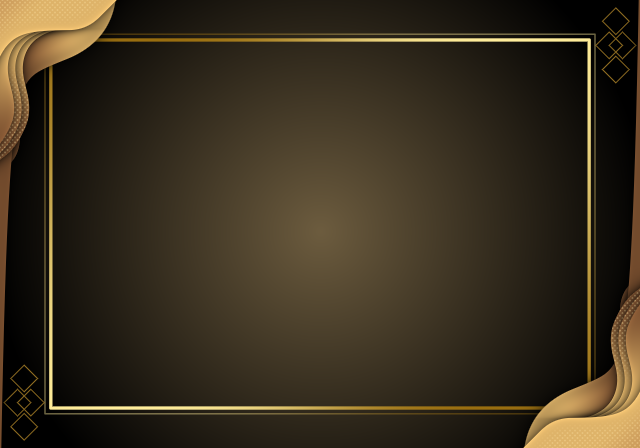
Write a WebGL 1 fragment shader that draws this background.

```glsl
precision highp float;
// A dark bronze glow inside a double gold frame, with diamond outlines and
// folded gold ribbons in opposite corners. Shapes are signed distances
// (positive inside); a half turn of the plane makes each corner pair.

uniform vec2 u_resolution;

const vec2 SIZE = vec2(7.68, 5.38);

float cover(float d) {
  return clamp(0.5 + d * u_resolution.x / SIZE.x, 0.0, 1.0);
}

float smoothMin(float a, float b, float k) {
  float h = max(k - abs(a - b), 0.0) / k;
  return min(a, b) - h * h * k * 0.25;
}

// Outline of a rectangle centred on the canvas
float frameLine(vec2 p, vec2 halfSize, float halfWidth) {
  vec2 q = abs(p - 0.5 * SIZE) - halfSize;
  float d = length(max(q, 0.0)) + min(max(q.x, q.y), 0.0);
  return cover(halfWidth - abs(d));
}

float diamondLine(vec2 p) {
  float d = (abs(p.x) + abs(p.y) - 0.16) * 0.707;
  return cover(0.006 - abs(d));
}

// Hanging ribbon with a wavy right side that flares out at its top
float ribbon(vec2 w, float inset, float tip) {
  float flare = 0.35 * exp(-10.0 * max(w.y - 0.35, 0.0));
  float edge = 0.31 - inset + flare - 0.04 * cos(6.3 * (w.y - 0.8));
  float side = (edge - w.x) / length(vec2(1.0, 10.0 * flare));
  float end = (tip - w.y - 0.8 * w.x) * 0.78;
  return smoothMin(side, end, 0.2);
}

// Staggered grid of fine dots
float dots(vec2 w) {
  vec2 cell = fract(vec2(w.x + w.y, w.x - w.y) / 0.06) - 0.5;
  return 1.0 - smoothstep(0.12, 0.42, length(cell));
}

// Paints a shape with a soft shadow around it and a lit rim
vec3 layer(vec3 under, vec3 paint, float d) {
  under *= 1.0 - 0.45 * exp(-max(-d, 0.0) / 0.06);
  paint *= 1.0 + 0.16 * exp(-max(d, 0.0) / 0.03);
  return mix(under, paint, cover(d));
}

vec3 cornerFolds(vec3 color, vec2 w) {
  vec3 gold = vec3(0.87, 0.70, 0.41);
  vec3 brown = vec3(0.49, 0.32, 0.19);
  vec3 pale = vec3(0.97, 0.86, 0.61);

  // Dark tail
  float tail = (1.0 - length((w - vec2(0.0, 1.65)) / vec2(0.24, 0.36))) * 0.28;
  color = layer(color, brown * 0.88, tail);

  // Broad smooth sweep
  float crest = 1.03 - 0.4 * w.x + 0.16 * exp((0.28 - w.x) / 0.08);
  float slope = 0.4 + 2.0 * exp((0.28 - w.x) / 0.08);
  float sweep = (crest - w.y) / length(vec2(1.0, slope));
  sweep = smoothMin(sweep, 1.4 - w.x, 0.6);
  vec3 paint = mix(brown, gold, smoothstep(0.2, 1.05, w.x));
  paint *= 0.86 + 0.2 * smoothstep(0.0, 0.2, sweep);
  color = layer(color, paint, sweep);

  // Three nested ribbons, the outer two dotted low down
  for (int i = 0; i < 3; i++) {
    float n = float(i);
    float d = ribbon(w, 0.09 * n, 1.92 - 0.085 * n);
    paint = mix(gold, brown, smoothstep(0.5, 1.75, w.y));
    float speckle = dots(w) * smoothstep(0.7, 1.15, w.y);
    paint = mix(paint, pale, 0.45 * speckle * step(n, 1.5));
    color = layer(color, paint, d);
  }

  // Dotted top fold
  float rise = 0.32 * exp(-w.x / 0.16);
  float fold = (0.36 + rise - w.y) / length(vec2(1.0, rise / 0.16));
  fold = smoothMin(fold, (1.4 - w.x - w.y) * 0.707, 0.15);
  paint = mix(vec3(0.80, 0.61, 0.36), gold, smoothstep(0.0, 0.6, w.x + w.y));
  paint = mix(paint, pale, 0.4 * dots(w) * smoothstep(0.03, 0.2, fold));
  return layer(color, paint, fold);
}

void main() {
  vec2 p = gl_FragCoord.xy / u_resolution * SIZE;

  // Central glow
  float glow = max(1.0 - length(p - vec2(3.85, 2.6)) / 3.95, 0.0);
  vec3 color = vec3(0.425, 0.36, 0.245) * glow;

  // Frame, with a metallic sheen that turns around the centre
  vec2 q = p - 0.5 * SIZE;
  float sheen = 0.5 + 0.5 * cos(2.0 * (atan(q.y, q.x) - 0.75));
  vec3 metal = mix(vec3(0.60, 0.43, 0.06), vec3(1.0, 0.93, 0.61), sheen);
  color = mix(color, metal, 0.65 * frameLine(p, vec2(3.30, 2.28), 0.006));
  color = mix(color, metal, frameLine(p, vec2(3.23, 2.21), 0.02));

  // Corner space: y runs down, and the right half is turned onto the left
  vec2 w = vec2(p.x, SIZE.y - p.y);
  if (w.x > 0.5 * SIZE.x) w = SIZE - w;

  // Four diamonds: two stacked, two overlapping side by side
  vec2 c = abs(w - vec2(0.29, 4.835));
  float outline = max(diamondLine(c - vec2(0.0, 0.29)),
    max(diamondLine(c - vec2(0.08, 0.0)), diamondLine(c + vec2(0.08, 0.0))));
  color = mix(color, vec3(0.70, 0.53, 0.16), 0.8 * outline);

  gl_FragColor = vec4(cornerFolds(color, w), 1.0);
}
```
